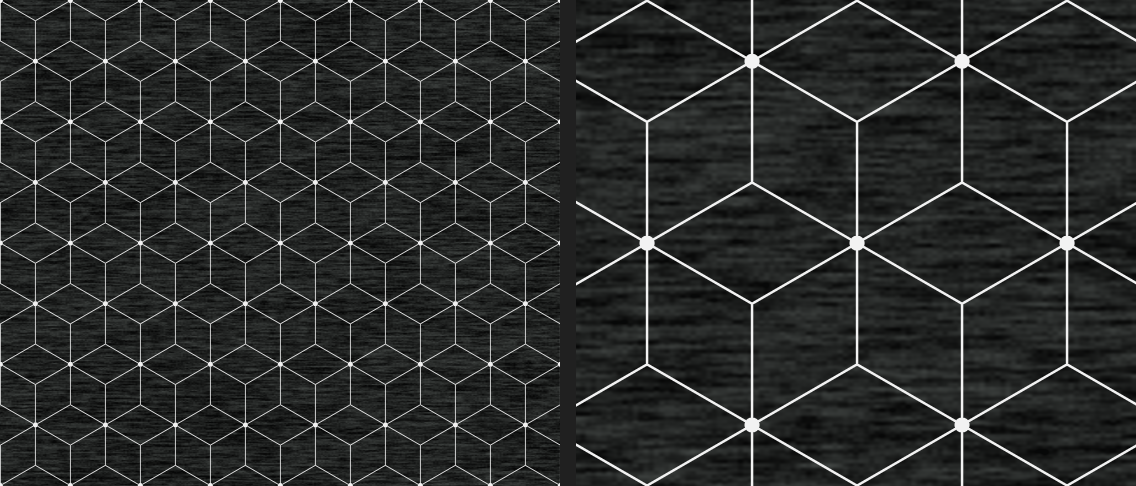
Left, the full canvas; right, a detail of the centre.
Reproduce this pattern procedurally as a Shadertoy shader.

```glsl
// Thin pale lines form a rhombic "tumbling cube" lattice over dark woven cloth.
// Each hexagonal cell around a lattice node holds three crossing lines and a dot;
// the cloth is layered value noise stretched into horizontal threads.

#define REPEATS 8.0              // cells across the canvas
#define OFFSET vec2(0.005, -0.008) // lattice shift from the top left, in cells
#define LINE_WIDTH 0.0118        // in cells
#define DOT_RADIUS 0.036         // in cells
#define INK vec3(0.95)
#define CLOTH_TINT vec3(0.97, 1.03, 1.0)
#define CLOTH_LEVEL 0.127
#define CLOTH_CONTRAST 0.29
#define THREADS 44.0             // threads per cell height

const float ROOT3 = 1.7320508;

float hash(vec2 p) {
    vec3 q = fract(p.xyx * vec3(0.1031, 0.1030, 0.0973));
    q += dot(q, q.yzx + 33.33);
    return fract((q.x + q.y) * q.z);
}

float valueNoise(vec2 p) {
    vec2 i = floor(p), f = fract(p);
    f = f * f * (3.0 - 2.0 * f);
    float low = mix(hash(i), hash(i + vec2(1, 0)), f.x);
    float high = mix(hash(i + vec2(0, 1)), hash(i + vec2(1, 1)), f.x);
    return mix(low, high, f.y);
}

// Offset from the nearest node of a unit triangular lattice
vec2 nearestNode(vec2 p) {
    vec2 period = vec2(1.0, ROOT3);
    vec2 a = mod(p + 0.5 * period, period) - 0.5 * period;
    vec2 b = mod(p, period) - 0.5 * period;
    return dot(a, a) < dot(b, b) ? a : b;
}

// Distance to the lines through the node at 30, 90 and 150 degrees
float spokeDistance(vec2 p) {
    vec2 h = abs(p);
    return min(h.x, abs(0.5 * h.x - 0.5 * ROOT3 * h.y));
}

// Share of a pixel covered by a line, correct for lines thinner than a pixel
float lineCoverage(float d, float halfWidth, float pixel) {
    vec2 edges = 0.5 + (d + vec2(halfWidth, -halfWidth)) / pixel;
    edges = clamp(edges, 0.0, 1.0);
    return edges.x - edges.y;
}

vec3 cloth(vec2 p) {
    float longThread = valueNoise(p * vec2(2.6, THREADS) + 17.0);
    float shortThread = valueNoise(p * vec2(9.0, THREADS * 1.13) + 71.0);
    float grain = valueNoise(p * vec2(40.0, THREADS * 1.3) + 139.0);
    float shade = valueNoise(p * vec2(0.9, 4.0) + 5.0);
    float weave = 0.4 * longThread + 0.38 * shortThread + 0.22 * grain;
    weave += 0.12 * (shade - 0.5);
    float level = CLOTH_LEVEL + CLOTH_CONTRAST * (weave - 0.5);
    return CLOTH_TINT * max(level, 0.03);
}

void mainImage(out vec4 fragColor, in vec2 fragCoord) {
    float pixel = REPEATS / iResolution.x;
    vec2 p = fragCoord * pixel;
    vec2 topLeft = vec2(0.0, iResolution.y * pixel);
    vec2 node = nearestNode(p - topLeft - OFFSET);

    // Lines and node dots
    float lines = lineCoverage(spokeDistance(node), 0.5 * LINE_WIDTH, pixel);
    float dots = clamp(0.5 + (DOT_RADIUS - length(node)) / pixel, 0.0, 1.0);

    vec3 color = mix(cloth(p), INK, max(lines, dots));
    fragColor = vec4(color, 1.0);
}
```
